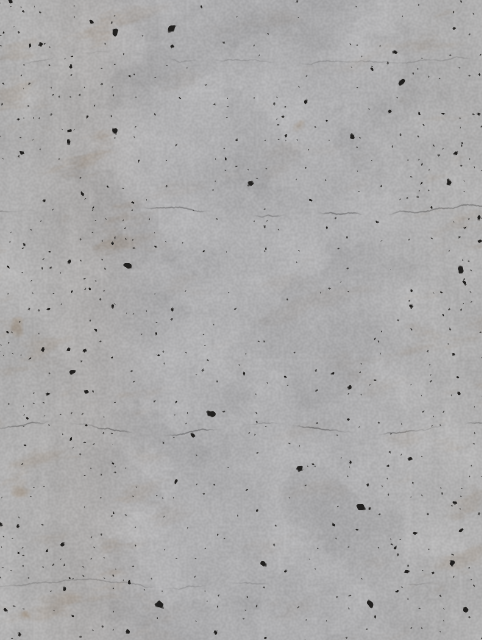
Reproduce this texture procedurally as a WebGL 1 fragment shader.

```glsl
precision highp float;
// Weathered grey concrete with air pores, hairline cracks and faint rusty stains.
uniform vec2 u_resolution;

#define CONCRETE vec3(0.684, 0.682, 0.683)
#define RUST_TINT vec3(-0.035, -0.058, -0.085)
#define PORE_COLOR vec3(0.13, 0.125, 0.12)
#define CLOUD_CONTRAST 0.062
#define PATCH_DEPTH 0.026
#define STREAK_CONTRAST 0.016
#define GRAIN_CONTRAST 0.050
#define CRACK_WIDTH 0.0009
#define CRACK_DEPTH 0.17
#define PORE_DENSITY 0.17

vec2 hash2(vec2 p) {
  vec3 q = fract(p.xyx * vec3(0.1031, 0.1030, 0.0973));
  q += dot(q, q.yzx + 33.33);
  return fract((q.xx + q.yz) * q.zy);
}

float gradientDot(vec2 cell, vec2 offset) {
  float angle = 6.2832 * hash2(cell).x;
  return dot(vec2(cos(angle), sin(angle)), offset);
}

// Gradient noise, roughly -1 to 1
float noise(vec2 p) {
  vec2 i = floor(p), f = p - i;
  vec2 u = f * f * f * (f * (f * 6.0 - 15.0) + 10.0);
  vec2 e = vec2(1.0, 0.0);
  float low = mix(gradientDot(i, f), gradientDot(i + e, f - e), u.x);
  float high = mix(gradientDot(i + e.yx, f - e.yx), gradientDot(i + 1.0, f - 1.0), u.x);
  return 1.4 * mix(low, high, u.y);
}

float fbm(vec2 p) {
  float sum = 0.0, amplitude = 0.5;
  for (int i = 0; i < 5; i++) {
    sum += amplitude * noise(p);
    p = mat2(1.6, 1.2, -1.2, 1.6) * p + 17.3;
    amplitude *= 0.55;
  }
  return sum;
}

// Coverage of scattered irregular pores, at most one per cell
float pores(vec2 p, float cellSize, float radius, float density, float seed, float pixel) {
  vec2 cell = floor(p / cellSize);
  vec2 place = hash2(cell + seed), kind = hash2(cell + seed + 41.7);
  vec2 d = p - (cell + 0.2 + 0.6 * place) * cellSize;
  float angle = 6.2832 * kind.y;
  d = mat2(cos(angle), sin(angle), -sin(angle), cos(angle)) * d;
  d *= vec2(0.85, 1.0 + 0.5 * place.x);
  float size = radius * mix(0.45, 1.0, place.y * place.y);
  float edge = length(d) + 0.45 * size * noise(p / size * 0.8 + seed) - size;
  return step(kind.x, density) * (1.0 - smoothstep(-pixel, pixel, edge));
}

// Broken horizontal hairlines, mirrored about the middle
float cracks(vec2 p, float pixel) {
  float sum = 0.0;
  for (int i = 0; i < 4; i++) {
    float row = float(i);
    float side = mod(row, 2.0) * 2.0 - 1.0;
    float outer = step(1.5, row);
    float height = 0.5 + side * mix(0.17, 0.41, outer);
    float path = height + 0.016 * noise(vec2(p.x * 6.0, row * 9.1))
               + 0.006 * fbm(vec2(p.x * 34.0, row * 5.3 + 2.0));
    float line = 1.0 - smoothstep(0.0, CRACK_WIDTH + pixel, abs(p.y - path));
    float broken = smoothstep(-0.25, 0.35, noise(vec2(p.x * 15.0, row * 7.7 + 4.0)));
    sum += line * broken * mix(1.0, 0.5, outer);
  }
  return sum;
}

void main() {
  vec2 p = gl_FragCoord.xy / u_resolution.y;
  float across = gl_FragCoord.x / u_resolution.x;
  float pixel = 0.8 / u_resolution.y;
  float border = smoothstep(0.18, 0.48, abs(across - 0.5));

  // Mottled cement, damp patches, vertical streaks and fine grain
  float cloud = fbm(p * vec2(7.0, 8.0) + 3.0);
  float damp = fbm(p * vec2(4.5, 5.5) + 21.0);
  float patches = smoothstep(0.02, 0.12, damp) * (1.0 - 0.7 * border);
  float streak = noise(p * vec2(42.0, 3.0)) + 0.6 * noise(p * vec2(110.0, 9.0) + 8.0);
  float grain = noise(p * 230.0) + 0.5 * noise(p * 95.0 + 6.0);
  float tone = CLOUD_CONTRAST * cloud - PATCH_DEPTH * (patches - 0.3)
             + STREAK_CONTRAST * streak * (0.4 + 0.6 * border) + GRAIN_CONTRAST * grain * 0.6;
  vec3 color = CONCRETE + tone;

  // Warm band on the left, and diagonal smears of rust
  float band = exp(-pow((across - 0.19) / 0.10, 2.0));
  float smear = fbm(vec2(p.x * 6.0 + p.y * 5.0, p.y * 17.0 - p.x * 5.0) + 31.0);
  float rust = 0.25 * band + smoothstep(0.12, 0.5, smear) * (0.25 + 0.75 * max(band, 0.6 * border));
  color += RUST_TINT * rust;
  color += vec3(-0.002, 0.0, 0.006) * (1.0 - border);

  color -= CRACK_DEPTH * cracks(p, pixel);

  // Pores in three sizes, denser towards the sides
  float density = PORE_DENSITY * (0.65 + 0.8 * max(border, band));
  float stain = pores(p, 0.085, 0.011, 0.07, 87.0, 0.006);
  color += RUST_TINT * 1.3 * stain;
  float hole = pores(p, 0.075, 0.0062, density, 11.0, pixel);
  hole = max(hole, pores(p + 0.013, 0.034, 0.0031, density, 29.0, pixel));
  hole = max(hole, 0.75 * pores(p + 0.007, 0.016, 0.0016, density, 53.0, pixel));
  color = mix(color, PORE_COLOR, hole);

  gl_FragColor = vec4(clamp(color, 0.0, 1.0), 1.0);
}
```
